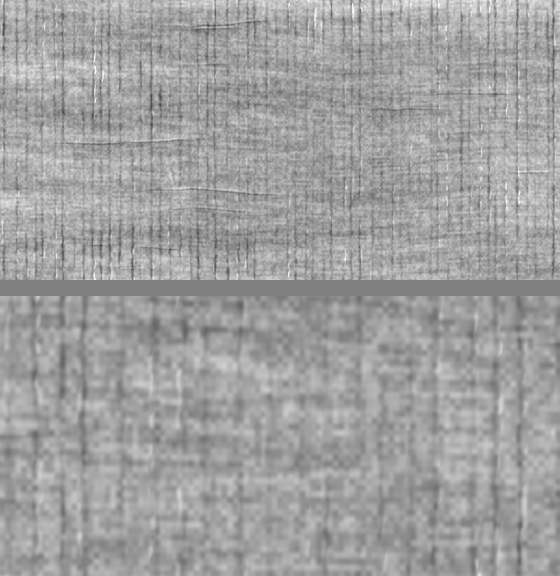
Top: the whole. Bottom: its middle third, enlarged.
A WebGL 2 fragment shader for this texture:

```glsl
#version 300 es
precision highp float;
// Grey rough-sawn timber: horizontal grain crossed by broken vertical saw marks.

#define BASE_TONE 0.698
#define BAND_CONTRAST 0.17
#define STREAK_CONTRAST 0.075
#define FIBRE_CONTRAST 0.12
#define SPECK_CONTRAST 0.15
#define SAW_SPACING 0.0345
#define SAW_WIDTH 0.0046
#define SAW_DEPTH 0.33
#define GLINT_STRENGTH 0.36
#define CRACK_COUNT 11
#define CRACK_DEPTH 0.12
#define KNOT_CENTRE vec2(0.625, 0.37)

uniform vec2 u_resolution;
out vec4 fragColor;

float hash(vec2 p) {
  return fract(sin(dot(p, vec2(127.1, 311.7))) * 43758.5453);
}

float noise(vec2 p) {
  vec2 i = floor(p), f = fract(p);
  f = f * f * (3.0 - 2.0 * f);
  return mix(mix(hash(i), hash(i + vec2(1, 0)), f.x),
             mix(hash(i + vec2(0, 1)), hash(i + vec2(1, 1)), f.x), f.y);
}

// Noise centred on zero
float ripple(vec2 p) { return noise(p) - 0.5; }

// Horizontal wood grain, from broad bands down to single fibres
float grain(vec2 p) {
  vec2 w = p;
  w.y += 0.05 * ripple(p * vec2(1.6, 2.5)) + 0.014 * ripple(p * vec2(5.0, 8.0) + 9.0);
  float bands = ripple(w * vec2(0.9, 7.0) + 3.0) + 0.6 * ripple(w * vec2(2.2, 19.0) + 17.0);
  float streaks = ripple(w * vec2(4.0, 48.0) + 31.0) + 0.5 * ripple(w * vec2(13.0, 62.0) + 5.0);
  float fibres = ripple(w * vec2(14.0, 125.0) + 47.0);
  float specks = ripple(p * vec2(151.0, 137.0)) + 0.6 * ripple(p * vec2(105.0, 43.0) + 71.0);
  return BAND_CONTRAST * bands + STREAK_CONTRAST * streaks
       + FIBRE_CONTRAST * fibres + SPECK_CONTRAST * specks;
}

// Fine cracks along the grain: dark line, pale lip, soft shade below
float cracks(vec2 p) {
  float tone = 0.0;
  for (int k = 0; k < CRACK_COUNT; k++) {
    float id = float(k);
    float middle = 2.0 * hash(vec2(id, 3.7));
    float reach = mix(0.15, 0.5, hash(vec2(id, 8.1)));
    float level = (id + hash(vec2(id, 5.3))) / float(CRACK_COUNT);
    level += 0.04 * ripple(vec2(p.x * 3.0, id * 13.0)) + 0.006 * ripple(vec2(p.x * 22.0, id * 7.0));
    float d = p.y - level;
    float fade = 1.0 - smoothstep(0.4 * reach, reach, abs(p.x - middle));
    fade *= smoothstep(0.15, 0.6, noise(vec2(p.x * 9.0, id * 5.0)));
    float line = exp(-d * d / 0.000009);
    float lip = exp(-(d - 0.006) * (d - 0.006) / 0.00001) * hash(vec2(id, 2.9));
    float shade = (1.0 - smoothstep(-0.003, 0.003, d)) * exp(-abs(d) / 0.022);
    tone += fade * (CRACK_DEPTH * (lip - line) - 0.11 * shade * hash(vec2(id, 6.6)));
  }
  return tone;
}

// Saw marks: x holds the dark groove, y the bright chips beside it
vec2 sawMarks(vec2 p) {
  vec2 marks = vec2(0.0);
  float cell = floor(p.x / SAW_SPACING);
  float zone = smoothstep(0.2, 0.65, noise(p * vec2(2.3, 3.0) + 21.0));
  for (int k = -1; k <= 1; k++) {
    float id = cell + float(k);
    float row = id * 17.0;
    float centre = (id + 0.5 + 0.5 * (hash(vec2(id, 1.3)) - 0.5)) * SAW_SPACING;
    centre += 0.004 * ripple(vec2(row, p.y * 4.0)) + 0.004 * ripple(vec2(row + 5.0, p.y * 48.0));
    float d = p.x - centre;
    float width = SAW_WIDTH * mix(0.55, 1.35, noise(vec2(row + 2.0, p.y * 36.0)));
    float power = mix(0.45, 1.0, hash(vec2(id, 4.4))) * mix(0.42, 1.0, zone);
    float dashes = smoothstep(0.0, 0.5, noise(vec2(row + 7.0, p.y * 8.0)))
                 * mix(0.4, 1.0, noise(vec2(row + 9.0, p.y * 58.0)));
    float ragged = noise(vec2(p.x * 110.0, p.y * 50.0) + 13.0);
    float groove = exp(-d * d / (width * width)) + 0.4 * ragged * exp(-d * d / 0.00011);
    marks.x += groove * power * dashes;

    float side = hash(vec2(id, 9.2)) > 0.35 ? 0.0062 : -0.0062;
    float e = (d - side) / 0.0034;
    float lively = smoothstep(0.25, 0.7, noise(vec2(row + 11.0, p.y * 6.0)))
                 * mix(0.2, 1.0, hash(vec2(id, 7.8)));
    float chips = smoothstep(0.45, 0.8, noise(vec2(p.x * 115.0 - p.y * 25.0, p.y * 58.0) + row));
    marks.y += exp(-e * e) * lively * chips * mix(0.45, 1.0, zone);
  }
  return marks;
}

// Pale feathered knot, leaning slightly, with a dim rim
float knot(vec2 p) {
  vec2 q = p - KNOT_CENTRE;
  q.x += 0.22 * q.y + 0.012 * ripple(p * 14.0);
  vec2 core = q / vec2(0.028, 0.085);
  vec2 rim = (q - vec2(0.01, 0.03)) / vec2(0.075, 0.06);
  float feathers = noise(vec2(q.x * 95.0, q.y * 12.0));
  return exp(-dot(core, core)) * (0.07 + 0.3 * (feathers - 0.3)) - 0.06 * exp(-dot(rim, rim));
}

void main() {
  vec2 p = gl_FragCoord.xy / u_resolution.y;
  vec2 saw = sawMarks(p);
  float tone = BASE_TONE + grain(p) + cracks(p) + knot(p);
  tone += GLINT_STRENGTH * saw.y - SAW_DEPTH * saw.x;
  fragColor = vec4(vec3(clamp(tone, 0.3, 0.95)), 1.0);
}
```
